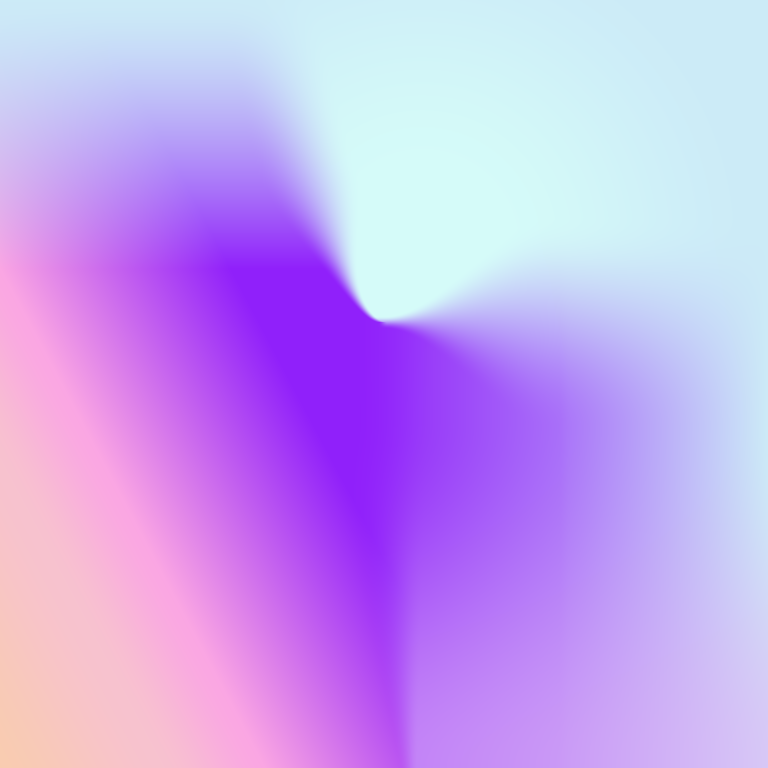
A WebGL 1 fragment shader for this background:

```glsl
precision highp float;

uniform vec2 u_resolution;

#define VIOLET vec3(0.565, 0.125, 0.98)
#define PERIWINKLE vec3(0.665, 0.45, 0.975)
#define PALE_BLUE vec3(0.80, 0.92, 0.97)
#define AQUA vec3(0.835, 0.985, 0.975)
#define ORCHID vec3(0.87, 0.70, 0.96)
#define HOT_PINK vec3(0.98, 0.65, 0.89)
#define ROSE vec3(0.97, 0.76, 0.81)
#define PEACH vec3(0.975, 0.80, 0.69)
#define NOTCH vec2(0.50, 0.58)
#define RIDGE_START 0.345
#define RIDGE_LEAN 0.53

float ramp(float from, float to, float value) {
  return clamp((value - from) / (to - from), 0.0, 1.0);
}

// Diagonal bands: peach, rose, pink, then violet
vec3 warmSide(vec2 p) {
  float across = p.x - RIDGE_START + RIDGE_LEAN * p.y;
  vec3 color = mix(PEACH, ROSE, smoothstep(-0.36, -0.12, across));
  color = mix(color, HOT_PINK, smoothstep(-0.14, 0.01, across));
  return mix(color, VIOLET, ramp(0.0, 0.30, across));
}

// Violet fading to the right, with an orchid tint below
vec3 coolSide(vec2 p) {
  vec3 color = mix(VIOLET, PERIWINKLE, ramp(0.46, 0.74, p.x));
  color = mix(color, PALE_BLUE, ramp(0.73, 1.0, p.x));
  float tint = 0.62 * (1.0 - smoothstep(0.0, 0.45, p.y));
  return mix(color, ORCHID, tint);
}

// Curved opening whose edges soften away from the notch
float skyMask(vec2 p) {
  float rise = max(p.y - NOTCH.y, 0.0001);
  float edgeX = NOTCH.x - 0.245 * pow(rise, 0.55);
  float sideBlur = 0.006 + 0.06 * smoothstep(0.0, 0.2, rise);
  float side = smoothstep(edgeX - sideBlur, edgeX + sideBlur, p.x);

  float floorBlur = 0.008 + 0.13 * smoothstep(NOTCH.x, 0.72, p.x);
  float above = smoothstep(NOTCH.y - floorBlur, NOTCH.y + floorBlur, p.y);
  return side * above;
}

void main() {
  vec2 p = gl_FragCoord.xy / u_resolution;

  // Join both sides along a crease that sharpens toward the bottom
  float creaseX = 0.532 - 0.09 * min(p.y, 0.4);
  float creaseBlur = 0.012 + 0.12 * p.y;
  float crease = smoothstep(creaseX - creaseBlur, creaseX + creaseBlur, p.x);
  vec3 color = mix(warmSide(p), coolSide(p), crease);

  // Upper haze
  float haze = 1.0 - pow(1.0 - ramp(0.65, 1.0, p.y), 1.5);
  color = mix(color, PALE_BLUE, haze);

  // Sky, brightest just above the notch
  float glow = 1.0 - smoothstep(0.08, 0.46, distance(p, vec2(0.55, 0.68)));
  color = mix(color, mix(PALE_BLUE, AQUA, glow), skyMask(p));

  gl_FragColor = vec4(color, 1.0);
}
```
